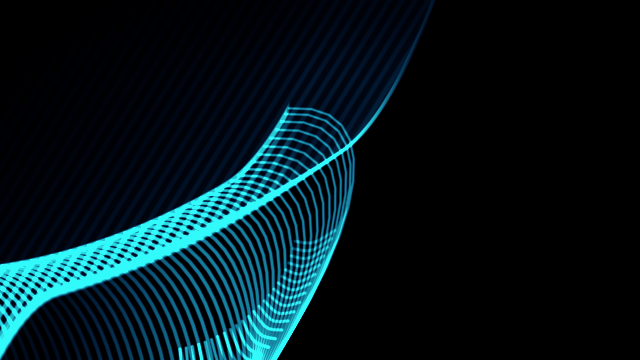
Write a Shadertoy shader that draws this background.

```glsl
#define LINE_COUNT 46
#define RUNG_COUNT 24
#define LINE_WIDTH 0.0052
#define BACK_SPACING 0.036
#define BACK_LEAN 0.62
#define CREST vec2(0.803, 0.70)
#define GLOW_COLOR vec3(0.20, 0.98, 0.98)

// Upper and lower edges of the bright band, as heights over x
float upperEdge(float x) {
    float bend = max(x - 0.62, 0.0);
    return 0.259 + 0.15 * x + 0.34 * x * x + 3.0 * bend * bend;
}

float lowerEdge(float x) {
    float left = max(0.16 - x, 0.0);
    float right = max(x - 0.95, 0.0);
    return 0.15 + 0.22 * x + 0.245 * x * x - 4.8 * left * left + 3.57 * right * right;
}

// Vertical offset turned into distance by the local slope
float edgeDistance(float offset, float slope) {
    return abs(offset) / sqrt(1.0 + slope * slope);
}

float segmentDistance(vec2 p, vec2 a, vec2 b) {
    vec2 along = b - a;
    float h = clamp(dot(p - a, along) / max(dot(along, along), 1e-6), 0.0, 1.0);
    return length(p - a - along * h);
}

vec2 bezier(vec2 a, vec2 b, vec2 c, vec2 d, float v) {
    float w = 1.0 - v;
    return w * w * w * a + 3.0 * w * w * v * b + 3.0 * w * v * v * c + v * v * v * d;
}

float curveDistance(vec2 p, vec2 a, vec2 b, vec2 c, vec2 d, int steps) {
    float nearest = 1e3;
    vec2 last = a;
    for (int i = 1; i <= steps; i++) {
        vec2 next = bezier(a, b, c, d, float(i) / float(steps));
        nearest = min(nearest, segmentDistance(p, last, next));
        last = next;
    }
    return nearest;
}

float stroke(float distanceToLine, float width, float pixel) {
    float soft = max(pixel, 0.45 * width);
    return 1.0 - smoothstep(width - soft, width + soft, distanceToLine);
}

// Lines falling from the upper edge over the band and down
float frontSheet(vec2 p, float pixel) {
    float sum = 0.0;
    for (int i = 0; i < LINE_COUNT; i++) {
        float t = float(i) / float(LINE_COUNT - 1);
        float x = mix(-0.25, CREST.x, 1.0 - pow(1.0 - t, 1.25));
        float curl = smoothstep(0.35, CREST.x, x);
        vec2 start = vec2(x, upperEdge(x));
        vec2 shoulder = start + mix(vec2(0.18, 0.0), vec2(0.277, 0.02), curl);
        vec2 flank = start + mix(vec2(0.27, -0.18), vec2(0.217, -0.32), curl);
        vec2 foot = start + mix(vec2(0.295, -0.36), vec2(-0.058, -0.72), curl);
        float d = curveDistance(p, start, shoulder, flank, foot, 12);
        sum += stroke(d, LINE_WIDTH * mix(1.0, 0.6, curl), pixel);
    }
    return sum;
}

// Short rungs along the folded lower right border
float foldRungs(vec2 p, float pixel) {
    float sum = 0.0;
    for (int i = 0; i < RUNG_COUNT; i++) {
        float t = float(i) / float(RUNG_COUNT - 1);
        vec2 inner = bezier(vec2(0.50, 0.03), vec2(0.63, 0.05), vec2(0.79, 0.17), vec2(0.82, 0.33), t);
        vec2 outer = bezier(vec2(0.52, -0.12), vec2(0.72, -0.08), vec2(0.86, 0.19), vec2(0.93, 0.36), t);
        vec2 sag = mix(inner, outer, 0.5) - vec2(0.005, 0.025);
        float d = curveDistance(p, inner, sag, sag, outer, 5);
        sum += stroke(d, LINE_WIDTH * 0.8, pixel) * mix(0.75, 0.3, t);
    }
    return sum;
}

void mainImage(out vec4 fragColor, in vec2 fragCoord) {
    vec2 p = fragCoord / iResolution.y;
    float pixel = 1.0 / iResolution.y;
    float top = upperEdge(p.x);
    float low = lowerEdge(p.x);
    float aboveLow = smoothstep(-0.008, 0.008, p.y - low);
    float inBand = aboveLow * smoothstep(-0.006, 0.006, top - p.y);
    inBand *= 1.0 - smoothstep(0.76, 0.84, p.x);

    // Faint leaning lines behind
    float phase = (p.x - BACK_LEAN * (p.y - 0.3)) / BACK_SPACING;
    float stripe = smoothstep(-0.5, 0.9, cos(6.28318 * phase));
    float height = max(p.y - top, 0.0);
    float veil = aboveLow * (0.035 + 0.10 * exp(-height * 4.0)) * smoothstep(-0.7, 0.75, p.x - 0.9 * height);
    veil *= 1.0 - 0.6 * smoothstep(0.75, 1.0, p.y);
    float light = veil * mix(0.3, 1.0, stripe);
    light += inBand * stripe * mix(0.65, 0.3, smoothstep(0.45, 0.8, p.x));

    // Front lines, dimming toward the lower left
    if (p.x < 1.0 && p.y < 0.73) {
        float below = mix(0.08, 0.58, smoothstep(0.12, 0.62, p.x));
        float strength = mix(below, mix(0.85, 0.55, smoothstep(0.5, 0.85, p.x)), aboveLow);
        light += frontSheet(p, pixel) * strength;
        if (p.y < 0.4 && p.x > 0.45) light += foldRungs(p, pixel);
    }

    // Glowing band edges and the ridge rising to the right
    float lowSlope = (lowerEdge(p.x + 0.002) - low) / 0.002;
    float topSlope = (upperEdge(p.x + 0.002) - top) / 0.002;
    float lowDistance = edgeDistance(p.y - low, lowSlope);
    float topDistance = edgeDistance(p.y - top, topSlope);
    float ridge = mix(1.0, 0.12, smoothstep(0.95, 1.17, p.x));
    float width = mix(0.014, 0.005, smoothstep(0.5, 1.0, p.x));
    light += ridge * (stroke(lowDistance, width, pixel) + 0.13 * exp(-lowDistance / 0.018) * aboveLow);
    float crestFade = 1.0 - smoothstep(CREST.x - 0.01, CREST.x + 0.005, p.x);
    light += crestFade * 0.8 * stroke(topDistance, 0.007, pixel);

    light = clamp(light, 0.0, 1.0);
    vec3 color = GLOW_COLOR * pow(vec3(light), vec3(1.6, 1.2, 0.85));
    fragColor = vec4(color, 1.0);
}
```
